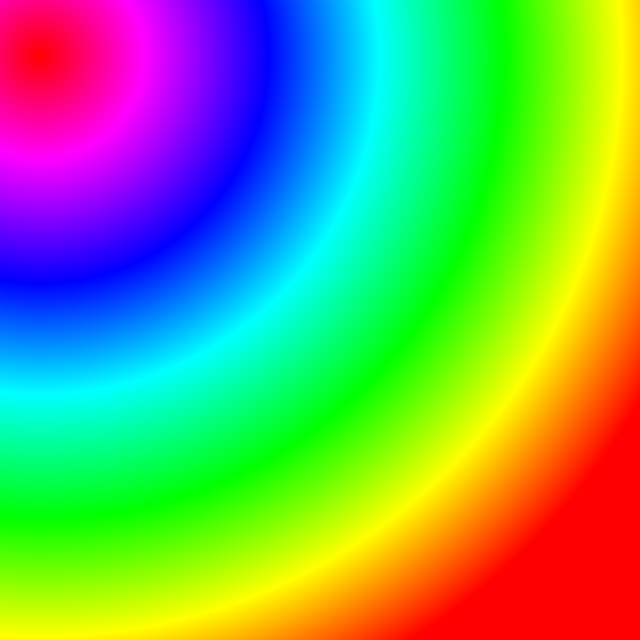
Write a WebGL 1 fragment shader that draws this background.

```glsl
precision highp float;

uniform vec2 u_resolution;

// Position of t between two stops, held within 0 and 1
float ramp(float start, float end, float t) {
  return clamp((t - start) / (end - start), 0.0, 1.0);
}

// Hue wheel run backwards from red to red, with uneven stops
vec3 rainbow(float t) {
  vec3 red = vec3(1.0, 0.0, 0.0);
  vec3 color = mix(red, vec3(1.0, 0.0, 1.0), ramp(0.0, 0.15, t));
  color = mix(color, vec3(0.0, 0.0, 1.0), ramp(0.15, 0.33, t));
  color = mix(color, vec3(0.0, 1.0, 1.0), ramp(0.33, 0.49, t));
  color = mix(color, vec3(0.0, 1.0, 0.0), ramp(0.49, 0.67, t));
  color = mix(color, vec3(1.0, 1.0, 0.0), ramp(0.67, 0.84, t));
  return mix(color, red, ramp(0.84, 1.0, t));
}

void main() {
  vec2 uv = gl_FragCoord.xy / u_resolution;

  // Rings spread from a centre near the upper left corner
  float radius = distance(uv, vec2(0.0625, 0.914)) / 1.082;
  gl_FragColor = vec4(rainbow(radius), 1.0);
}
```
